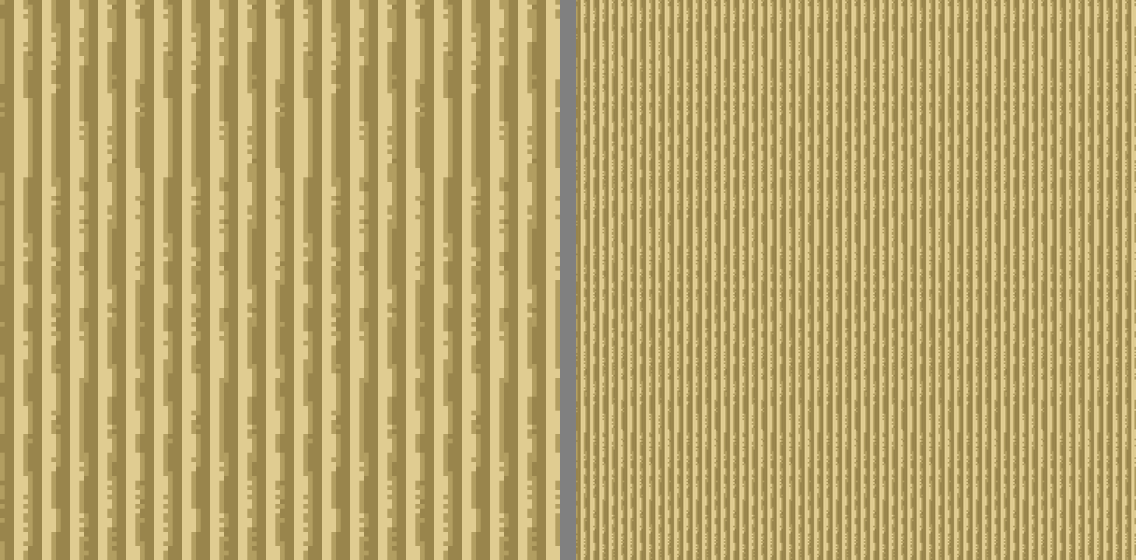
Left: one tile. Right: repeated 3 by 3.
This texture is drawn by a WebGL 2 fragment shader. Its source:

```glsl
#version 300 es
precision highp float;
// Twenty upright ribs of light, middle and dark straw on a grid of 120 by 120
// square cells. Each rib is six cells wide; its two inner cells flip tone from
// row to row by wrapping noise, and the set of five ragged ribs repeats across.
uniform vec2 u_resolution;
out vec4 outColor;

const float CELLS = 120.0;
const float RIB_WIDTH = 6.0;
const float RIBS_IN_SET = 5.0;

float hash(vec2 p) {
  uvec2 q = uvec2(ivec2(p)) * uvec2(1597u, 3812u) + uvec2(977u, 313u);
  uint h = (q.x ^ (q.y << 9)) * 747796405u + 289133u;
  h = (h ^ (h >> 15)) * 277803737u;
  h = (h ^ (h >> 13)) * 668265u;
  return float((h ^ (h >> 16)) & 65535u) / 65535.0;
}

// Slow sideways drift of a rib, with knots every four rows that wrap at the top
float drift(float rib, float row) {
  float knots = CELLS / 4.0;
  float y = row / 4.0;
  float below = hash(vec2(rib, mod(floor(y), knots)));
  float above = hash(vec2(rib, mod(floor(y) + 1.0, knots)));
  return mix(below, above, smoothstep(0.0, 1.0, fract(y)));
}

vec3 cellColor(vec2 cell) {
  const vec3 light = vec3(0.88, 0.80, 0.57);
  const vec3 middle = vec3(0.70, 0.62, 0.38);
  const vec3 dark = vec3(0.60, 0.52, 0.30);

  cell = mod(cell, CELLS);
  float column = mod(cell.x + 3.0, RIB_WIDTH);
  float rib = mod(floor((cell.x + 3.0) / RIB_WIDTH), RIBS_IN_SET);

  // Solid sides of the rib
  if (column < 1.5) return light;
  if (column > 3.5) return dark;

  // Ragged inner cells: shared drift plus separate grain for each edge
  float grain = hash(vec2(rib + 10.0 * column, cell.y + 200.0));
  float sway = mix(drift(rib, cell.y), grain, 0.32);
  if (column < 2.5) return sway > 0.54 ? light : middle;
  return sway < 0.46 ? dark : middle;
}

void main() {
  vec2 p = gl_FragCoord.xy / u_resolution * CELLS - 0.5;
  vec2 cell = floor(p);

  // Blend neighbouring cells over the width of one pixel
  vec2 pixel = CELLS / u_resolution;
  vec2 blend = clamp((fract(p) - 0.5) / pixel + 0.5, 0.0, 1.0);
  vec3 lower = mix(cellColor(cell), cellColor(cell + vec2(1.0, 0.0)), blend.x);
  vec3 upper = mix(cellColor(cell + vec2(0.0, 1.0)), cellColor(cell + 1.0), blend.x);
  outColor = vec4(mix(lower, upper, blend.y), 1.0);
}
```
